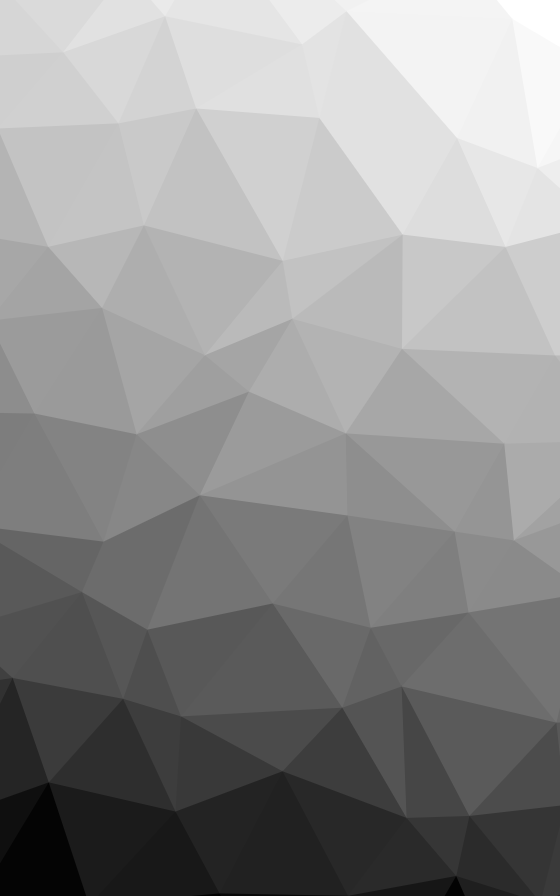
This background is drawn by a Shadertoy shader. Its source:

```glsl
// Low-poly grey backdrop: a staggered, jittered lattice is cut into triangles,
// each quad along its better-shaped diagonal, and every facet is filled with one
// flat tone sampled at its centre from a dark lower-left to light upper-right ramp.

#define GRID vec2(5.2, 5.9)     // lattice cells per canvas width
#define JITTER 0.33             // vertex offset, in cells
#define STAGGER 0.5             // shift of odd rows, in cells
#define SEED vec2(37.0, 11.0)   // picks the mesh
#define TONE_VARIATION 0.05     // random tone range between facets
#define RAMP vec3(0.07, 1.23, -0.37) // vertical tone: constant, linear, quadratic
#define SIDE_SLOPE 0.17         // tone gained from left to right

vec2 hash22(vec2 p) {
    vec3 q = fract(vec3(p.xyx) * vec3(0.1031, 0.1030, 0.0973));
    q += dot(q, q.yzx + 33.33);
    return fract((q.xx + q.yz) * q.zy);
}

float cross2(vec2 a, vec2 b) {
    return a.x * b.y - a.y * b.x;
}

// Lattice vertex in canvas widths
vec2 meshVertex(vec2 id) {
    vec2 offset = (hash22(id + SEED) * 2.0 - 1.0) * JITTER;
    offset.x += STAGGER * mod(id.y, 2.0);
    return (id + offset) / GRID;
}

// Signed distance to the line a-b, positive on its right side
float edgeDistance(vec2 p, vec2 a, vec2 b) {
    return cross2(p - a, b - a) / length(b - a);
}

// Delaunay test for quad a-b-c-d: true when a-c is the better diagonal
bool splitsAlongAC(vec2 a, vec2 b, vec2 c, vec2 d) {
    return dot(a - b, c - b) * cross2(a - d, c - d)
         + dot(a - d, c - d) * cross2(c - b, a - b) > 0.0;
}

float facetTone(vec2 centre, float aspect) {
    float height = centre.y / aspect;
    float tone = RAMP.x + height * (RAMP.y + height * RAMP.z);
    tone += (centre.x - 0.5) * SIDE_SLOPE;
    tone += (hash22(centre * 91.7 + SEED).x - 0.5) * TONE_VARIATION;
    return clamp(tone, 0.0, 1.0);
}

// Returns (tone * coverage, coverage) for one counter-clockwise triangle
vec2 facet(vec2 p, vec2 a, vec2 b, vec2 c, float aspect, float pixel) {
    float dist = max(edgeDistance(p, a, b),
                     max(edgeDistance(p, b, c), edgeDistance(p, c, a)));
    float coverage = clamp(0.5 - dist / pixel, 0.0, 1.0);
    return vec2(facetTone((a + b + c) / 3.0, aspect), 1.0) * coverage;
}

void mainImage(out vec4 fragColor, in vec2 fragCoord) {
    float pixel = 1.0 / iResolution.x;
    float aspect = iResolution.y * pixel;
    vec2 p = fragCoord * pixel;
    vec2 cell = floor(p * GRID);
    vec2 sum = vec2(0.0);

    // Gather the facets of every quad that can reach this point
    for (int y = -1; y <= 1; y++) {
        for (int x = -2; x <= 1; x++) {
            vec2 id = cell + vec2(x, y);
            vec2 a = meshVertex(id);
            vec2 b = meshVertex(id + vec2(1.0, 0.0));
            vec2 c = meshVertex(id + vec2(1.0, 1.0));
            vec2 d = meshVertex(id + vec2(0.0, 1.0));
            if (splitsAlongAC(a, b, c, d)) {
                sum += facet(p, a, b, c, aspect, pixel);
                sum += facet(p, a, c, d, aspect, pixel);
            } else {
                sum += facet(p, a, b, d, aspect, pixel);
                sum += facet(p, b, c, d, aspect, pixel);
            }
        }
    }

    fragColor = vec4(vec3(sum.x / max(sum.y, 0.001)), 1.0);
}
```
